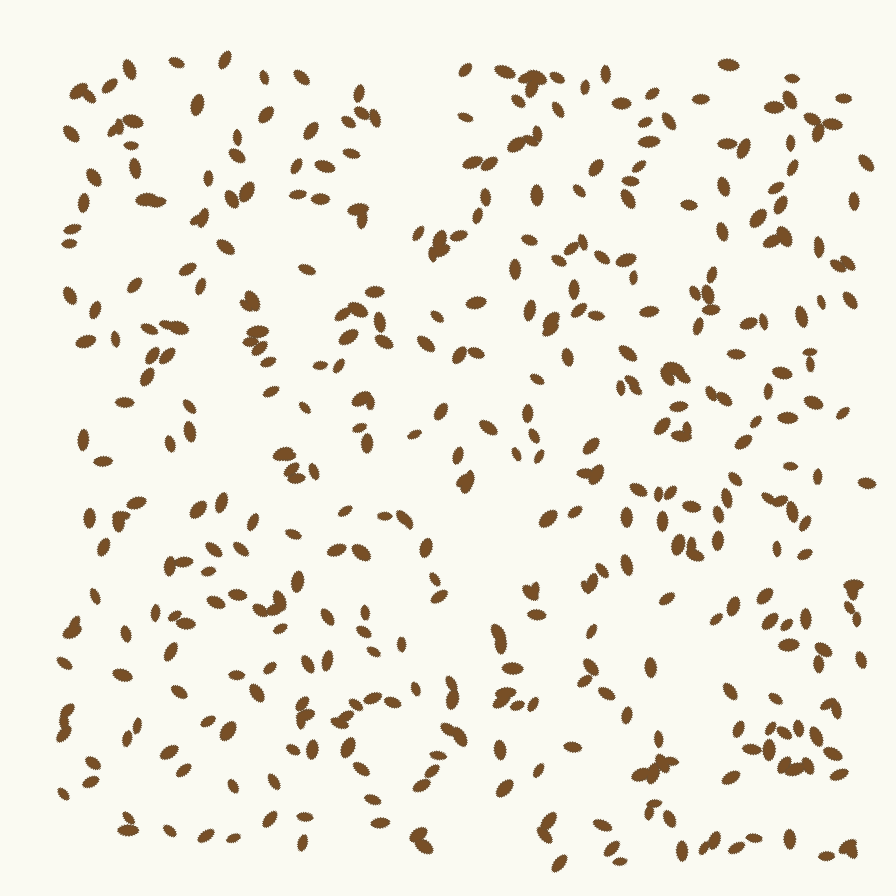
A WebGL 1 fragment shader for this pattern:

```glsl
precision highp float;
// Brown serrated seeds scattered at random over a cream ground.

uniform vec2 u_resolution;

const float CELLS = 12.0;      // cells per side of the scatter field
const float FIELD_SIDE = 0.9;  // field side in canvas units

float hash(vec2 p) {
  return fract(sin(dot(p, vec2(127.1, 311.7))) * 43758.5453);
}

// Approximate signed distance to an oval with pointed tips and a toothed rim
float seedDistance(vec2 p, vec2 halfSize, float phase) {
  vec2 u = abs(p) / halfSize + 1e-4;
  float level = pow(u.x, 1.75) + u.y * u.y - 1.0;
  vec2 slope = vec2(1.75 * pow(u.x, 0.75), 2.0 * u.y) / halfSize;
  float around = atan(p.y / halfSize.y, p.x / halfSize.x + 1e-5);
  float teeth = 0.0005 * sin(22.0 * around + phase);
  return level / max(length(slope), 1.0) + teeth;
}

// Distance to the nearest seed; the four closest cells are enough
float scatterDistance(vec2 p) {
  float cellSide = FIELD_SIDE / CELLS;
  vec2 grid = p / cellSide;
  vec2 base = floor(grid - 0.5);
  float nearest = 1.0;

  for (int j = 0; j < 2; j++) {
    for (int i = 0; i < 2; i++) {
      vec2 cell = base + vec2(float(i), float(j));
      bool outside = any(lessThan(cell, vec2(0.0))) ||
                     any(greaterThan(cell, vec2(CELLS - 0.5)));
      if (outside) continue;

      // Up to five seeds per cell, each present by chance
      for (int k = 0; k < 5; k++) {
        vec2 id = cell + 17.3 * float(k + 1);
        if (hash(id + 2.7) > 0.56) continue;

        vec2 center = cell + vec2(hash(id), hash(id + 5.1));
        float angle = 6.2832 * hash(id + 9.4);
        float halfLength = mix(0.0083, 0.0126, hash(id + 13.8));
        float aspect = mix(0.51, 0.62, hash(id + 21.6));

        vec2 q = (grid - center) * cellSide;
        float c = cos(angle), s = sin(angle);
        q = vec2(c * q.x + s * q.y, c * q.y - s * q.x);
        float d = seedDistance(q, halfLength * vec2(1.0, aspect), angle * 3.0);
        nearest = min(nearest, d);
      }
    }
  }
  return nearest;
}

void main() {
  float shortSide = min(u_resolution.x, u_resolution.y);
  vec2 uv = gl_FragCoord.xy / shortSide;
  float pixel = 1.0 / shortSide;

  vec3 cream = vec3(0.98, 0.98, 0.95);
  vec3 seedBrown = vec3(0.47, 0.31, 0.15);
  vec3 rimBrown = vec3(0.43, 0.31, 0.18);

  // Seed body with a slightly darker rim, smoothed into the ground
  float d = scatterDistance(uv - vec2(0.07, 0.034));
  vec3 seed = mix(seedBrown, rimBrown, smoothstep(-0.003, -0.0018, d));
  float coverage = 1.0 - smoothstep(-0.75 * pixel, 0.75 * pixel, d);

  gl_FragColor = vec4(mix(cream, seed, coverage), 1.0);
}
```
